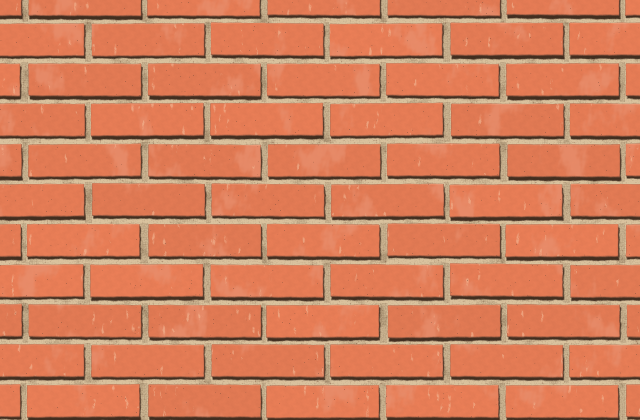
This texture is drawn by a Shadertoy shader. Its source:

```glsl
const vec2 PITCH = vec2(0.2849, 0.0957);     // brick plus joint, canvas height = 1
const vec2 HALF_BRICK = vec2(0.1342, 0.0390);
const float FIRST_TOP = 0.0516;              // top of a course, measured downwards
const vec2 JOINT_X = vec2(0.2093, 0.0581);   // joint position on alternate courses

const vec3 CLAY = vec3(0.89, 0.48, 0.33);
const vec3 WORN_CLAY = vec3(0.91, 0.56, 0.43);
const vec3 CHALK = vec3(0.95, 0.71, 0.57);
const vec3 CLAY_EDGE = vec3(0.51, 0.31, 0.23);
const vec3 MORTAR = vec3(0.85, 0.76, 0.62);
const vec3 DARK_MORTAR = vec3(0.64, 0.55, 0.43);
const vec3 SHADOW = vec3(0.23, 0.15, 0.10);

vec2 hash2(vec2 p) {
    vec3 q = fract(p.xyx * vec3(0.1031, 0.1030, 0.0973));
    q += dot(q, q.yzx + 33.33);
    return fract((q.xx + q.yz) * q.zy);
}

// Layered sines, roughly -1 to 1
float waves(vec2 p) {
    float sum = 0.0, amp = 0.5;
    for (int i = 0; i < 5; i++) {
        sum += amp * sin(p.x + 1.7 * sin(p.y));
        p = mat2(1.6, 1.2, -1.2, 1.6) * p + 1.3;
        amp *= 0.55;
    }
    return sum;
}

// Cellular noise: distance to the nearest point, and that point's random value
vec2 cells(vec2 p) {
    vec2 base = floor(p), nearest = vec2(9.0, 0.0);
    for (int y = -1; y <= 1; y++)
    for (int x = -1; x <= 1; x++) {
        vec2 id = base + vec2(x, y);
        float d = length(id + 0.15 + 0.7 * hash2(id) - p);
        if (d < nearest.x) nearest = vec2(d, hash2(id + 71.0).x);
    }
    return nearest;
}

float box(vec2 p, vec2 halfSize, float radius) {
    vec2 d = abs(p) - halfSize + radius;
    return length(max(d, 0.0)) + min(max(d.x, d.y), 0.0) - radius;
}

float cover(float d, float softness) {
    return 1.0 - smoothstep(-softness, softness, d);
}

vec3 mortarColour(vec2 p, float inUpright) {
    float grain = cells(p * 230.0).x;
    float stain = 0.5 + 0.5 * waves(p * 45.0);
    float dark = 0.42 * inUpright + 0.5 * smoothstep(0.5, 1.0, stain) + 0.6 * (grain - 0.4);
    vec3 c = mix(MORTAR, DARK_MORTAR, clamp(dark, 0.0, 1.0));
    return mix(c, CLAY_EDGE, 0.5 * smoothstep(0.65, 0.95, grain) * stain);
}

vec3 clayColour(vec2 p, vec2 local, vec2 rnd) {
    float cloud = waves(p * vec2(24.0, 15.0) + rnd * 30.0);
    vec3 c = CLAY * (1.0 + 0.04 * (rnd.x - 0.5) + 0.018 * waves(p * 190.0));
    c = mix(c, WORN_CLAY, 0.75 * smoothstep(0.3, 0.9, cloud + 0.4 * (rnd.y - 0.5)));
    // Upright chalky scuffs, broken into flakes
    vec2 scuff = cells(p * vec2(75.0, 22.0) + 0.12 * waves(p * 130.0));
    float flakes = smoothstep(-0.25, 0.45, waves(p * vec2(260.0, 120.0)));
    c = mix(c, CHALK, 0.65 * cover(scuff.x - 0.22, 0.14) * step(0.86, scuff.y) * flakes);
    // Pale arris along the top, and small pits
    float arris = smoothstep(-0.004, 0.0, local.y - HALF_BRICK.y);
    c = mix(c, CHALK, 0.5 * arris * (0.6 + 0.4 * cloud));
    vec2 pit = cells(p * 85.0);
    return mix(c, CLAY_EDGE, 0.5 * cover(pit.x - 0.09, 0.07) * step(0.92, pit.y));
}

void mainImage(out vec4 fragColor, in vec2 fragCoord) {
    vec2 p = fragCoord / iResolution.y;
    float px = 0.75 / iResolution.y;

    // Running bond: find the brick and the position about its centre
    float down = (1.0 - p.y - FIRST_TOP) / PITCH.y;
    float course = floor(down);
    float along = (p.x - mix(JOINT_X.x, JOINT_X.y, mod(course, 2.0))) / PITCH.x;
    vec2 id = vec2(floor(along), course);
    vec2 rnd = hash2(id + 19.0), rnd2 = hash2(id + 47.0);
    vec2 local = vec2(fract(along) - 0.5, 0.0) * PITCH;
    local.y = HALF_BRICK.y + 0.004 - fract(down) * PITCH.y;

    // Hand-laid shift, tilt and ragged edges
    local += (rnd - 0.5) * vec2(0.005, 0.003);
    local.y += local.x * (rnd2.x - 0.5) * 0.018;
    float ragged = 0.0007 * waves(p * 110.0);
    float brick = box(local, HALF_BRICK, 0.002) + ragged;
    float face = box(local - vec2(-0.0008, 0.0022), HALF_BRICK, 0.003) + ragged;
    vec2 shadowShift = vec2(0.0022, -mix(0.0045, 0.0085, rnd2.y));
    float shade = box(local - shadowShift, HALF_BRICK, 0.002) + 2.0 * ragged;

    // Mortar, cast shadow, brick side, brick face
    float inUpright = smoothstep(0.0, 0.003, abs(local.x) - HALF_BRICK.x);
    vec3 c = mortarColour(p, inUpright);
    c = mix(c, SHADOW, 0.95 * cover(shade, px + 0.0007));
    c = mix(c, CLAY_EDGE, cover(brick, px));
    c = mix(c, clayColour(p, local, rnd), cover(face, px + 0.0006) * cover(brick, px));
    fragColor = vec4(c, 1.0);
}
```
